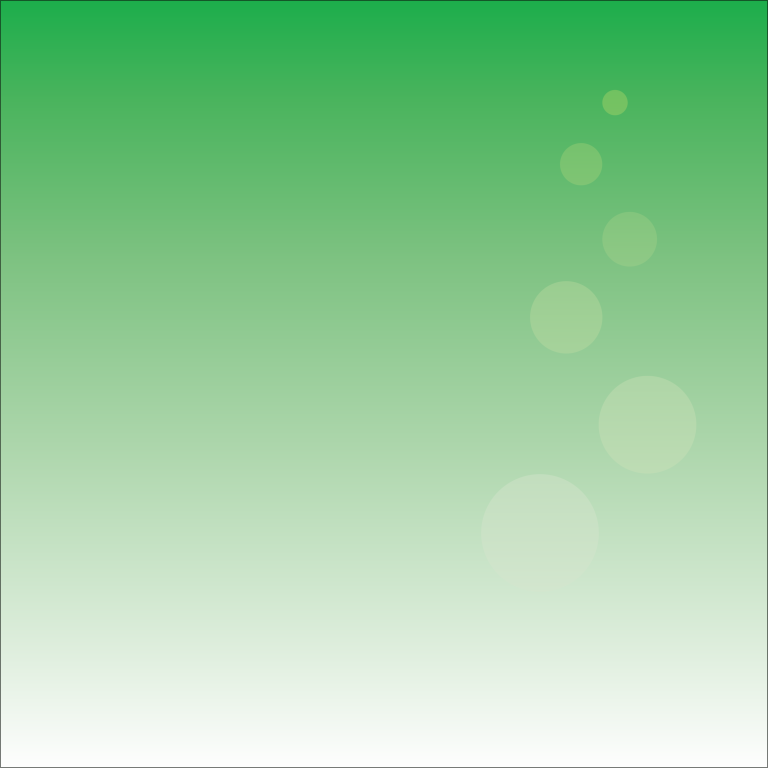
A three.js fragment shader for this background:

```glsl
varying vec2 vUv;

const int BUBBLE_COUNT = 6;
const float EDGE_SOFTNESS = 0.0018;
const float FRAME_OPACITY = 0.58;

// Moves to the next gradient colour between two depths
vec3 blendStop(vec3 color, vec3 next, float start, float end, float depth) {
  return mix(color, next, clamp((depth - start) / (end - start), 0.0, 1.0));
}

// Vertical fade, depth 0 at the top and 1 at the bottom
vec3 greenFade(float depth) {
  vec3 color = vec3(0.11, 0.68, 0.295);
  color = blendStop(color, vec3(0.29, 0.705, 0.365), 0.00, 0.13, depth);
  color = blendStop(color, vec3(0.49, 0.76, 0.505), 0.13, 0.335, depth);
  color = blendStop(color, vec3(0.68, 0.84, 0.675), 0.335, 0.585, depth);
  color = blendStop(color, vec3(0.875, 0.935, 0.87), 0.585, 0.85, depth);
  return blendStop(color, vec3(0.995), 0.85, 1.0, depth);
}

float discMask(vec2 point, vec2 center, float radius, float softness) {
  float dist = length(point - center) - radius;
  return 1.0 - smoothstep(-0.5 * softness, 0.5 * softness, dist);
}

float frameMask(vec2 point, float inner, float outer) {
  vec2 toEdge = min(point, 1.0 - point);
  return 1.0 - smoothstep(inner, outer, min(toEdge.x, toEdge.y));
}

// Translucent discs: center, radius, opacity
vec3 addBubbles(vec3 color, vec2 point) {
  vec4 bubbles[BUBBLE_COUNT];
  bubbles[0] = vec4(0.8008, 0.8664, 0.0165, 0.38);
  bubbles[1] = vec4(0.7567, 0.7862, 0.0275, 0.29);
  bubbles[2] = vec4(0.8199, 0.6885, 0.0356, 0.23);
  bubbles[3] = vec4(0.7373, 0.5868, 0.0471, 0.32);
  bubbles[4] = vec4(0.8431, 0.4470, 0.0636, 0.36);
  bubbles[5] = vec4(0.7031, 0.3060, 0.0766, 0.42);

  vec3 limeTint = vec3(0.72, 0.85, 0.41);
  vec3 paleTint = vec3(0.84, 0.895, 0.805);
  for (int i = 0; i < BUBBLE_COUNT; i++) {
    vec4 bubble = bubbles[i];
    vec3 tint = mix(limeTint, paleTint, float(i) / float(BUBBLE_COUNT - 1));
    float mask = discMask(point, bubble.xy, bubble.z, EDGE_SOFTNESS);
    color = mix(color, tint, mask * bubble.w);
  }
  return color;
}

void main() {
  vec3 color = greenFade(1.0 - vUv.y);
  color = addBubbles(color, vUv);

  // Hairline frame
  vec3 frameColor = vec3(0.05, 0.07, 0.05);
  float frame = frameMask(vUv, 0.0005, 0.0018);
  color = mix(color, frameColor, frame * FRAME_OPACITY);

  gl_FragColor = vec4(color, 1.0);
}
```
